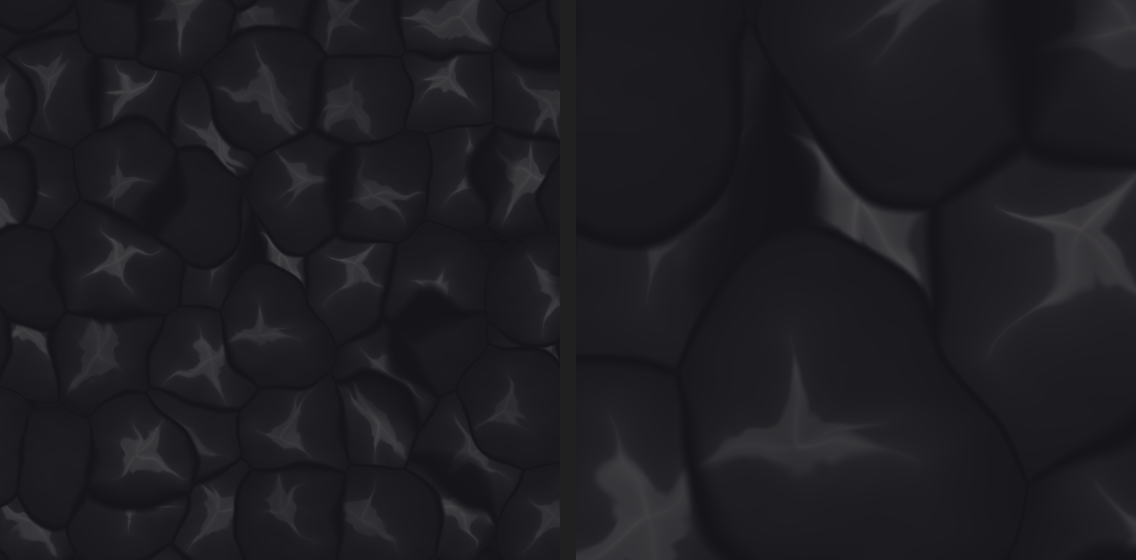
Left: the whole. Right: its middle third, enlarged.
This texture is drawn by a three.js fragment shader. Its source:

```glsl
varying vec2 vUv;

vec2 hash(vec2 p) {
  vec3 q = fract(p.xyx * vec3(0.1031, 0.1030, 0.0973));
  q += dot(q, q.yzx + 33.33);
  return fract((q.xx + q.yz) * q.zy);
}

float noise(vec2 p) {
  vec2 i = floor(p), f = fract(p);
  f = f * f * (3.0 - 2.0 * f);
  return mix(mix(hash(i).x, hash(i + vec2(1, 0)).x, f.x),
             mix(hash(i + vec2(0, 1)).x, hash(i + vec2(1, 1)).x, f.x), f.y);
}

vec2 direction(float angle) {
  return vec2(cos(angle), sin(angle));
}

// Rounded polygon: 0 at the centre, 1 on the rim
float pebble(vec2 p, vec2 seed) {
  float turn = hash(seed + 5.1).x * 6.283, sum = 0.0;
  for (int i = 0; i < 6; i++) {
    vec2 r = hash(seed + float(i) * 7.3);
    float reach = mix(0.62, 0.92, r.x);
    float side = dot(p, direction(turn + (float(i) + 0.5 * r.y) * 1.047)) / reach;
    sum += pow(max(side, 0.0), 5.0);
  }
  return pow(sum, 0.2);
}

// Topmost pebble of a jittered grid: rim distance, height, clearance to the next one
vec3 pebbles(vec2 p, out vec2 local, out vec2 seed) {
  float top = 0.0, next = 0.0, rim = 1.0;
  local = vec2(0);
  seed = vec2(0);
  for (int y = -1; y <= 1; y++) {
    for (int x = -1; x <= 1; x++) {
      vec2 cell = floor(p) + vec2(x, y);
      vec2 offset = p - cell - mix(vec2(0.18), vec2(0.82), hash(cell + 17.0));
      float d = pebble(offset, cell);
      float height = 0.8 * (1.0 - pow(d, 6.0)) + 0.75 * hash(cell + 41.0).y * step(d, 1.25);
      if (height > top) {
        next = top;
        top = height;
        rim = d;
        local = offset;
        seed = cell;
      } else {
        next = max(next, height);
      }
    }
  }
  return vec3(rim, top, top - next);
}

// Worn star on a pebble: pale facet, soft halo and thin bright ridges
float wornStar(vec2 p, vec2 seed) {
  vec2 r = hash(seed + 63.0), s = hash(seed + 87.0);
  p -= 0.3 * (s - 0.5);
  p += 0.12 * (vec2(noise(p * 5.0 + seed * 9.0), noise(p * 5.0 - seed * 7.0 + 50.0)) - 0.5);
  float ragged = 0.07 * (noise(p * 13.0 + seed * 3.0) - 0.5);
  float turn = r.x * 6.283, facet = -1.0, ridge = 0.0;
  vec2 axis = direction(turn);
  p += axis * dot(p, axis) * mix(-0.35, 0.5, s.y);
  for (int i = 0; i < 4; i++) {
    vec2 spike = hash(seed + 101.0 + float(i) * 3.7);
    float reach = mix(0.34, 0.72, spike.x);
    vec2 dir = direction(turn + float(i) * 1.85 + spike.y * 0.9);
    float along = clamp(dot(p, dir), 0.0, reach);
    float taper = 1.0 - along / reach;
    float across = length(p - dir * along);
    float width = mix(0.13, 0.23, r.y) * taper * taper;
    facet = max(facet, width - across + ragged * taper);
    ridge = max(ridge, exp(-across / 0.022) * sqrt(taper) * mix(0.4, 1.0, spike.y));
  }
  float grain = 0.75 + 0.5 * noise(p * 7.0 + seed);
  float strength = mix(0.55, 1.0, s.x) * step(0.1, hash(seed + 29.0).x);
  return strength * (0.078 * grain * smoothstep(-0.012, 0.03, facet)
    + 0.036 * exp(-7.0 * max(-facet, 0.0)) + 0.075 * ridge);
}

void main() {
  vec2 local, seed, rubbleLocal, rubbleSeed;
  vec2 warp = vec2(noise(vUv * 22.0), noise(vUv * 22.0 + 70.0)) - 0.5;
  vec3 stone = pebbles(vUv * 6.8 + 0.08 * warp + 3.0, local, seed);

  // Rubble in the gaps
  vec3 rubble = pebbles(vUv * vec2(17.0, 23.0) + 0.5 * warp + 90.0, rubbleLocal, rubbleSeed);
  float floorTone = 0.077 + 0.014 * smoothstep(0.0, 0.4, rubble.z)
    * (0.6 + 0.4 * hash(rubbleSeed).x);

  // Dome shading, worn top and dark seams
  float dome = 1.0 - stone.x * stone.x;
  float tone = 0.094 + 0.014 * dome + 0.007 * (hash(seed + 9.0).x - 0.5);
  tone += 0.006 * (noise(vUv * vec2(35.0, 60.0)) - 0.5);
  tone += wornStar(local, seed) * smoothstep(1.0, 0.75, stone.x);
  tone = mix(0.079, tone, smoothstep(0.0, 0.24, stone.z));
  tone = mix(floorTone, tone, smoothstep(0.0, 0.06, stone.y));

  vec3 color = vec3(0.003, 0.0, 0.018) + tone * vec3(1.0, 0.99, 0.97);
  gl_FragColor = vec4(color, 1.0);
}
```
